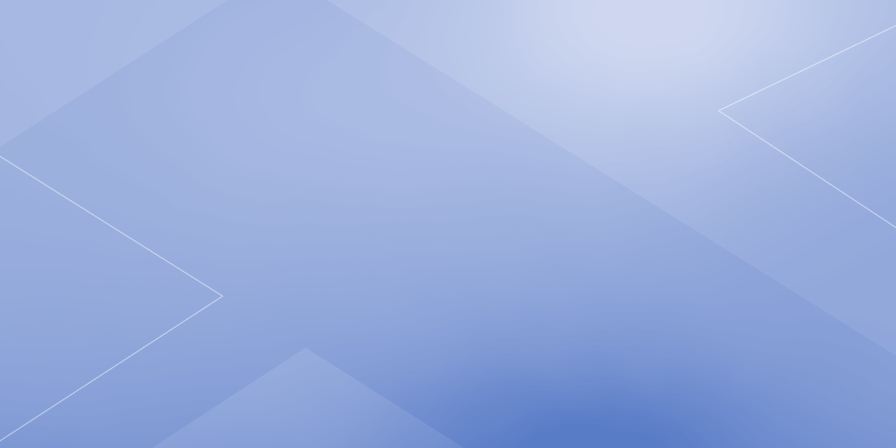
Give the GLSL for this background, as a WebGL 2 fragment shader.

```glsl
#version 300 es
precision highp float;
// Soft blue backdrop: a vertical falloff shaped by broad elliptical glows,
// gently banded along noisy contours, with pale translucent facets and two
// thin chevron outlines. Space is in canvas heights, origin at lower left.

#define DEEP_BLUE vec3(0.350, 0.485, 0.780)
#define PALE_BLUE vec3(0.810, 0.845, 0.940)
#define FACET_LIFT 0.075
#define PEAK_LIFT 0.105
#define LINE_HALF_WIDTH 0.0013
#define LINE_ALPHA 0.45
#define BAND_COUNT 44.0
#define BAND_MIX 0.55
#define CONTOUR_WARP 0.022

uniform vec2 u_resolution;
out vec4 fragColor;

vec2 hashGradient(vec2 cell) {
    vec3 h = fract(cell.xyx * vec3(0.1031, 0.1030, 0.0973));
    h += dot(h, h.yzx + 33.33);
    float angle = 6.2832 * fract((h.x + h.y) * h.z);
    return vec2(cos(angle), sin(angle));
}

float gradientNoise(vec2 p) {
    vec2 i = floor(p), f = fract(p);
    vec2 u = f * f * f * (f * (f * 6.0 - 15.0) + 10.0);
    float a = dot(hashGradient(i), f);
    float b = dot(hashGradient(i + vec2(1, 0)), f - vec2(1, 0));
    float c = dot(hashGradient(i + vec2(0, 1)), f - vec2(0, 1));
    float d = dot(hashGradient(i + 1.0), f - 1.0);
    return mix(mix(a, b, u.x), mix(c, d, u.x), u.y);
}

float fbm(vec2 p) {
    float sum = 0.0, amplitude = 1.0;
    for (int octave = 0; octave < 4; octave++) {
        sum += amplitude * gradientNoise(p);
        p = p * 2.1 + 7.3;
        amplitude *= 0.5;
    }
    return sum;
}

float glow(vec2 p, vec2 center, vec2 radii) {
    vec2 q = (p - center) / radii;
    return exp(-dot(q, q));
}

// Signed distance above the line through a point with the given slope.
float heightAbove(vec2 p, vec2 through, float slope) {
    vec2 d = p - through;
    return (d.y - slope * d.x) * inversesqrt(1.0 + slope * slope);
}

float segmentDistance(vec2 p, vec2 a, vec2 b) {
    vec2 d = b - a;
    return length(p - a - d * clamp(dot(p - a, d) / dot(d, d), 0.0, 1.0));
}

float coverage(float signedDistance, float pixel) {
    return clamp(signedDistance / pixel + 0.5, 0.0, 1.0);
}

float chevron(vec2 p, vec2 upper, vec2 apex, vec2 lower, float pixel) {
    float d = min(segmentDistance(p, upper, apex), segmentDistance(p, apex, lower));
    return coverage(LINE_HALF_WIDTH - d, pixel);
}

// Position along the deep-to-pale ramp.
float backdropTone(vec2 p) {
    float tone = 0.305 + 0.283 * (1.0 - exp(-3.5 * p.y));
    tone += 0.32 * glow(p, vec2(1.40, 1.00), vec2(0.38, 0.34));
    tone += 0.10 * glow(p, vec2(0.75, 0.75), vec2(0.45, 0.30));
    tone += 0.11 * glow(p, vec2(1.75, 0.95), vec2(0.35, 0.30));
    tone -= 0.12 * glow(p, vec2(2.00, 0.55), vec2(0.40, 0.28));
    tone -= 0.07 * glow(p, vec2(1.40, 0.20), vec2(0.70, 0.25));
    tone -= 0.31 * glow(p, vec2(1.30, 0.00), vec2(0.42, 0.20));
    return tone;
}

// Subtle steps with softened edges.
float softBands(float tone) {
    float level = tone * BAND_COUNT;
    float stepped = floor(level) + smoothstep(0.35, 0.65, fract(level));
    return mix(tone, stepped / BAND_COUNT, BAND_MIX);
}

void main() {
    float pixel = 1.0 / u_resolution.y;
    vec2 p = gl_FragCoord.xy * pixel;

    // Glowing field with irregular contours
    vec2 warp = vec2(fbm(p * 5.0), fbm(p * 5.0 + 31.0));
    float tone = softBands(backdropTone(p + CONTOUR_WARP * warp));

    // Upper facets and lower peak
    float leftFacet = coverage(heightAbove(p, vec2(0.0, 0.672), 0.646), pixel);
    float rightFacet = coverage(heightAbove(p, vec2(0.729, 1.0), -0.625), pixel);
    vec2 peak = vec2(0.682, 0.224);
    float peakSide = max(heightAbove(p, peak, 0.653), heightAbove(p, peak, -0.633));
    tone += FACET_LIFT * (leftFacet + rightFacet) + PEAK_LIFT * coverage(-peakSide, pixel);
    vec3 color = mix(DEEP_BLUE, PALE_BLUE, clamp(tone, 0.0, 1.0));

    // Thin outlines entering from both sides
    float lines = chevron(p, vec2(0.0, 0.651), vec2(0.497, 0.339), vec2(0.0, 0.016), pixel);
    lines = max(lines, chevron(p, vec2(2.0, 0.943), vec2(1.604, 0.753), vec2(2.0, 0.492), pixel));
    fragColor = vec4(mix(color, vec3(1.0), LINE_ALPHA * lines), 1.0);
}
```
